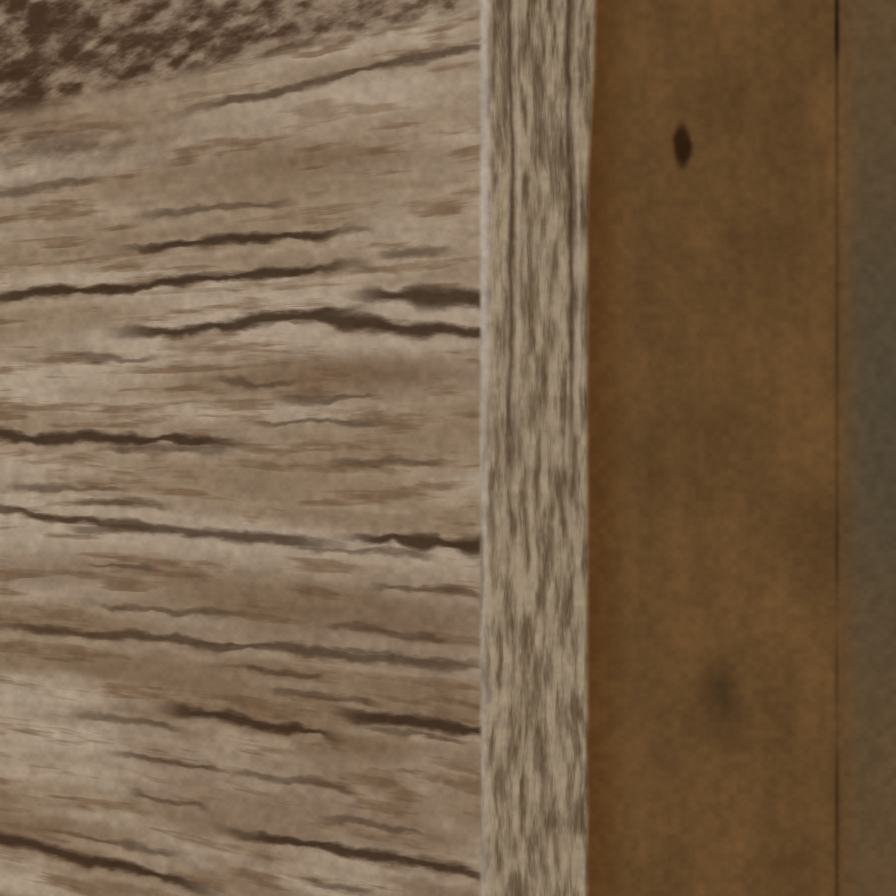
Reproduce this texture procedurally as a WebGL 2 fragment shader.

```glsl
#version 300 es
precision highp float;
// Weathered timber: a fanned-grain board on the left, a narrow fibrous post,
// and a smooth brown panel on the right. Stretched value noise makes the grain;
// tapered wobbling strokes make the cracks.
#define POST_LEFT 0.536
#define POST_RIGHT 0.654
#define SEAM_X 0.934
#define GRAIN_FAN 0.42
#define GRAIN_CENTRE 0.53
#define CRACK_DEPTH 0.88
#define SPECKLE 0.2

uniform vec2 u_resolution;
out vec4 fragColor;
const vec3 PALE = vec3(0.66, 0.59, 0.51), TAN = vec3(0.54, 0.455, 0.365);
const vec3 UMBER = vec3(0.38, 0.285, 0.2), SLIT = vec3(0.23, 0.17, 0.12);

float hash(vec2 p) {
  vec3 q = fract(vec3(p.xyx) * 0.1031);
  q += dot(q, q.yzx + 33.33);
  return fract((q.x + q.y) * q.z);
}

float noise(vec2 p) {
  vec2 i = floor(p), f = fract(p);
  f = f * f * (3.0 - 2.0 * f);
  return mix(mix(hash(i), hash(i + vec2(1, 0)), f.x),
             mix(hash(i + vec2(0, 1)), hash(i + vec2(1, 1)), f.x), f.y);
}

float fbm(vec2 p) {
  float sum = 0.0, amp = 0.53;
  for (int i = 0; i < 4; i++, amp *= 0.5) {
    sum += amp * noise(p);
    p = p * 2.03 + 17.1;
  }
  return sum;
}

// Soft spot and soft vertical line, 1 at the centre
float spot(vec2 p, vec2 centre, vec2 radius) {
  vec2 d = (p - centre) / radius;
  return exp(-dot(d, d));
}
float line(float x, float centre) { return spot(vec2(x, 0), vec2(centre, 0), vec2(0.0028, 1)); }

// Tapered crack between ends.xy and ends.zw: x is the slit, y the pale lip below
vec2 crack(vec2 p, vec4 ends, float width) {
  float t = (p.x - ends.x) / (ends.z - ends.x);
  float taper = smoothstep(0.0, 0.25, t) * (1.0 - smoothstep(0.8, 1.0, t));
  float d = p.y - mix(ends.y, ends.w, t) - 0.016 * (fbm(vec2(p.x * 20.0, ends.y * 90.0)) - 0.5);
  d += 0.007 * (fbm(p * vec2(55, 150)) - 0.5);
  float w = width * (0.3 + 1.2 * noise(vec2(p.x * 34.0, ends.y * 70.0)));
  float slit = 1.0 - smoothstep(w * 0.3, w * 1.4 + 0.002, abs(d));
  return taper * vec2(slit, spot(vec2(0, d), vec2(0, -2.0 * w - 0.004), vec2(1, 0.006)));
}

vec3 board(vec2 p) {
  // Grain lines spread apart towards the right
  float v = (p.y - GRAIN_CENTRE) * exp(-GRAIN_FAN * p.x) + 0.012 * fbm(p * vec2(6, 9));
  float broad = fbm(vec2(p.x * 3.5, v * 24.0 + 5.0));
  float fine = fbm(vec2(p.x * 14.0, v * 100.0));
  vec3 c = mix(TAN, PALE, smoothstep(0.3, 0.68, broad));
  c = mix(c, UMBER, 0.6 * smoothstep(0.52, 0.78, fine)) * (0.93 + 0.13 * fine);

  // Broad stains and clean patches
  float stain = 0.55 * spot(p, vec2(0.42, 0.31), vec2(0.22, 0.05));
  stain += 0.45 * spot(p, vec2(0.08, 0.365), vec2(0.2, 0.022));
  stain += 0.6 * spot(p, vec2(0.42, 0.58), vec2(0.18, 0.028));
  stain += 0.45 * spot(p, vec2(0.36, 0.825), vec2(0.15, 0.022));
  stain += 0.5 * smoothstep(-0.4, -0.1, -p.y) * smoothstep(0.4, 0.65, fbm(vec2(p.x * 5.0, v * 16.0)));
  c = mix(c, UMBER, min(stain, 0.7));
  c = mix(c, PALE, 0.4 * spot(p, vec2(0.34, 0.885), vec2(0.19, 0.03)));

  // Rough strip along the top, darkest in the corner
  float ridge = 0.865 + 0.235 * p.x + 0.018 * (fbm(p * 14.0) - 0.5);
  float rough = fbm(p * vec2(50, 90) - vec2(0, p.x * 25.0));
  vec3 bark = mix(vec3(0.25, 0.175, 0.12), vec3(0.55, 0.47, 0.39), smoothstep(0.25, 0.85, rough + 0.4 * p.x - 0.04));
  c = mix(c, bark, 0.92 * smoothstep(-0.008, 0.02, p.y - ridge));
  c = mix(c, bark, 0.5 * spot(p, vec2(0.05, 0.835), vec2(0.13, 0.025)));

  // Short scattered checks following the fan, then the main cracks
  vec2 k = vec2(0);
  for (float n = 0.0; n < 34.0; n++) {
    vec2 a = vec2(hash(vec2(n, 3)) * 0.5 - 0.04, 0.02 + 0.78 * fract(n * 0.618));
    vec2 run = (0.08 + 0.13 * hash(vec2(n, 8))) * vec2(1, GRAIN_FAN * (a.y - GRAIN_CENTRE));
    k = max(k, 0.5 * crack(p, vec4(a, a + run), 0.0035));
  }
  k = max(k, crack(p, vec4(0.11, 0.718, 0.41, 0.746), 0.005));
  k = max(k, crack(p, vec4(-0.1, 0.662, 0.44, 0.706), 0.005));
  k = max(k, crack(p, vec4(0.37, 0.671, 0.64, 0.668), 0.009));
  k = max(k, crack(p, vec4(0.10, 0.624, 0.43, 0.654), 0.006));
  k = max(k, crack(p, vec4(0.28, 0.656, 0.64, 0.615), 0.008));
  k = max(k, crack(p, vec4(-0.1, 0.515, 0.30, 0.508), 0.005));
  k = max(k, crack(p, vec4(0.36, 0.402, 0.64, 0.388), 0.009));
  k = max(k, 0.8 * crack(p, vec4(-0.1, 0.438, 0.42, 0.387), 0.005));
  k = max(k, 0.7 * crack(p, vec4(-0.1, 0.310, 0.60, 0.252), 0.005));
  k = max(k, crack(p, vec4(0.16, 0.216, 0.39, 0.174), 0.005));
  k = max(k, crack(p, vec4(0.35, 0.212, 0.62, 0.167), 0.005));
  k = max(k, crack(p, vec4(0.22, 0.077, 0.58, 0.016), 0.005));
  k = max(k, crack(p, vec4(-0.1, 0.092, 0.26, -0.002), 0.005));
  k = max(k, 0.7 * crack(p, vec4(0.16, 0.862, 0.60, 0.965), 0.005));
  return mix(mix(c, PALE, 0.45 * k.y), SLIT, CRACK_DEPTH * k.x);
}

vec3 post(vec2 p) {
  float x = p.x + 0.011 * (fbm(vec2(p.x * 18.0, p.y * 13.0)) - 0.5);
  float fibre = fbm(vec2(x * 140.0, p.y * 24.0)), upper = smoothstep(0.35, 0.65, p.y);
  vec3 c = mix(vec3(0.36, 0.295, 0.22), vec3(0.6, 0.53, 0.44), smoothstep(0.1, 0.75, fibre));
  c = mix(c, SLIT, 0.6 * upper * (line(x, 0.570) + line(x, 0.637)));
  c = mix(c, PALE, 0.6 * upper * (line(x, 0.646) + line(x, 0.578)));
  float rim = 1.0 - smoothstep(0.004, 0.016, p.x - POST_LEFT);
  return mix(c, vec3(0.68, 0.64, 0.59), rim * mix(0.4, 0.85, upper));
}

vec3 panel(vec2 p) {
  float tone = 0.28 * fbm(p * vec2(15, 10)) + 0.12 * fbm(vec2(p.x * 50.0, p.y * 5.0));
  vec3 c = vec3(0.385, 0.279, 0.163) * (0.79 + tone);
  c = mix(c, vec3(0.32, 0.2, 0.09), 0.7 - 0.7 * smoothstep(0.0, 0.06, p.x - POST_RIGHT));
  c *= 1.0 - 0.25 * spot(p, vec2(0.805, 0.23), vec2(0.018, 0.035));
  // Greyer strip past the seam, and a knot
  vec3 grey = mix(vec3(0.37, 0.285, 0.19), vec3(0.31, 0.27, 0.205), spot(p, vec2(1, 0.55), vec2(0.08, 0.3)));
  c = mix(c, grey, smoothstep(-0.005, 0.03, p.x - SEAM_X));
  c *= 1.0 - line(p.x, SEAM_X) * (0.35 * smoothstep(0.92, 0.97, p.y) + 0.3 * noise(vec2(2, p.y * 16.0)));
  float knot = spot(p + 0.006 * (fbm(p * 60.0) - 0.5), vec2(0.761, 0.837), vec2(0.011, 0.025));
  return mix(c, vec3(0.15, 0.09, 0.04), 0.85 * smoothstep(0.15, 0.75, knot));
}

void main() {
  vec2 p = gl_FragCoord.xy / u_resolution;
  float soft = 0.002 + 1.0 / u_resolution.x;
  float rightEdge = POST_RIGHT + 0.009 * smoothstep(0.75, 1.0, p.y);
  vec3 c = mix(board(p), post(p), smoothstep(-soft, soft, p.x - POST_LEFT));
  c = mix(c, panel(p), smoothstep(-soft, soft * 2.0, p.x - rightEdge));
  fragColor = vec4(c * (1.0 + SPECKLE * (fbm(p * 110.0) - 0.5)), 1.0);
}
```
